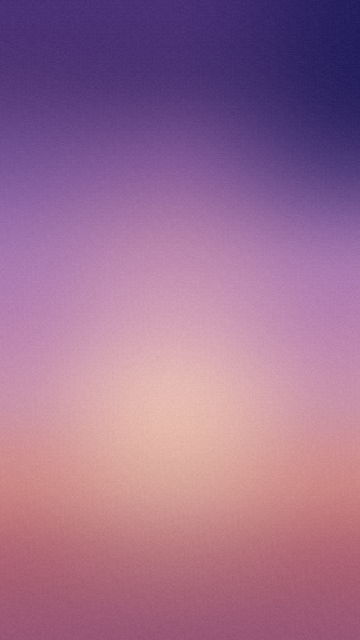
Reproduce this background procedurally as a Shadertoy shader.

```glsl
// Draws a soft grainy dusk gradient with a peach glow and a navy upper corner.

const int LAST = 8;                           // index of the topmost colour stop
const float GLOW_X = 0.48;                    // centre line of the warm glow
const vec3 NAVY = vec3(0.14, 0.12, 0.36);
const vec2 NAVY_X = vec2(0.45, 1.05);         // fade range across
const vec2 NAVY_Y = vec2(0.56, 0.92);         // fade range upwards
const float GRAIN_CELLS = 288.0;              // grain cells across the width
const float GRAIN_AMOUNT = 0.03;

// Evenly spaced colours from bottom to top, through the glow and at the sides
const vec3 GLOW[9] = vec3[9](
    vec3(0.60, 0.34, 0.46), vec3(0.71, 0.45, 0.49), vec3(0.85, 0.65, 0.61),
    vec3(0.90, 0.73, 0.69), vec3(0.82, 0.63, 0.71), vec3(0.71, 0.51, 0.67),
    vec3(0.51, 0.35, 0.59), vec3(0.31, 0.21, 0.46), vec3(0.29, 0.19, 0.46));
const vec3 SIDE[9] = vec3[9](
    vec3(0.60, 0.34, 0.46), vec3(0.68, 0.39, 0.455), vec3(0.80, 0.53, 0.53),
    vec3(0.785, 0.57, 0.66), vec3(0.72, 0.51, 0.69), vec3(0.63, 0.45, 0.675),
    vec3(0.47, 0.33, 0.585), vec3(0.33, 0.22, 0.47), vec3(0.29, 0.19, 0.46));

float hash(vec2 p) {
    return fract(sin(dot(p, vec2(127.1, 311.7))) * 43758.5453);
}

// Colour of stop i, blended from side to glow
vec3 stopColor(int i, float glow) {
    int k = clamp(i, 0, LAST);
    return mix(SIDE[k], GLOW[k], glow);
}

// Catmull-Rom curve through the stops
vec3 skyColor(float y, float glow) {
    float s = clamp(y, 0.0, 0.9999) * float(LAST);
    int i = int(s);
    float t = fract(s);
    vec3 a = stopColor(i - 1, glow), b = stopColor(i, glow);
    vec3 c = stopColor(i + 1, glow), d = stopColor(i + 2, glow);
    return b + 0.5 * t * (c - a + t * (2.0 * a - 5.0 * b + 4.0 * c - d
             + t * (3.0 * (b - c) + d - a)));
}

void mainImage(out vec4 fragColor, in vec2 fragCoord) {
    vec2 uv = fragCoord / iResolution.xy;

    // Vertical gradient, warmest along the glow line
    float glow = 0.5 + 0.5 * cos(6.2832 * (uv.x - GLOW_X));
    vec3 color = skyColor(uv.y, glow);

    // Dark upper right corner
    float corner = smoothstep(NAVY_X.x, NAVY_X.y, uv.x)
                 * smoothstep(NAVY_Y.x, NAVY_Y.y, uv.y);
    color = mix(color, NAVY, corner);

    // Fine film grain
    vec2 cell = floor(fragCoord / iResolution.x * GRAIN_CELLS);
    color += (hash(cell) - 0.5) * GRAIN_AMOUNT;

    fragColor = vec4(clamp(color, 0.0, 1.0), 1.0);
}
```
